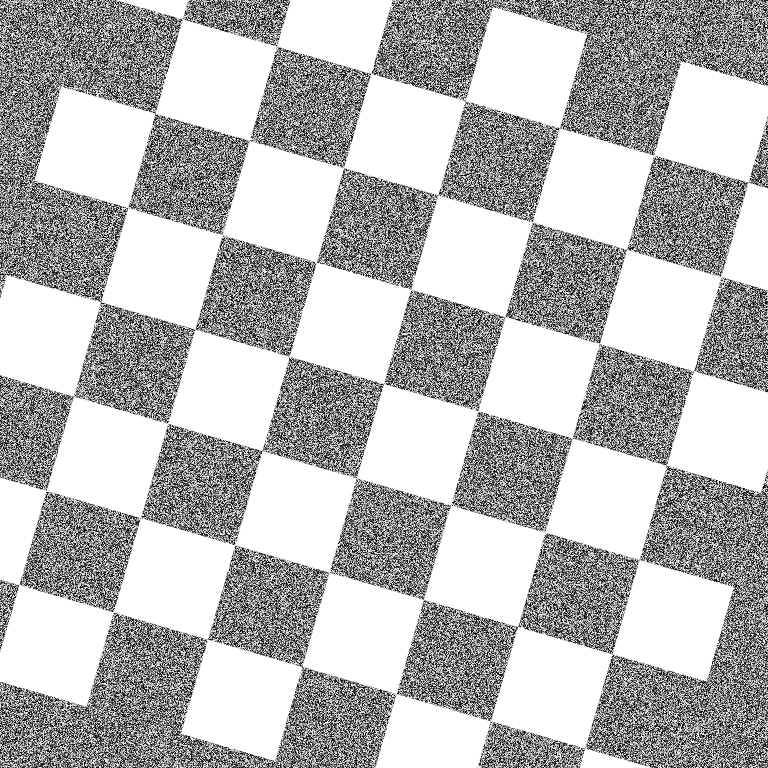
Give the GLSL for this pattern, as a WebGL 2 fragment shader.

```glsl
#version 300 es
precision highp float;

uniform vec2 u_resolution;
out vec4 outColor;

const vec3 GRAIN_DARK = vec3(0.0);
const vec3 GRAIN_LIGHT = vec3(0.98);
const vec3 WHITE = vec3(1.0);
const float SQUARE_SIZE = 0.1278;
const float HALF_BOARD = 4.0;      // squares from the centre to each side
const float TILT = 0.281;          // clockwise, in radians
const float GRAINS_ACROSS = 768.0;
const int TAPS = 3;                // grain samples per pixel and axis

// Integer hash of a grain cell, from 0 to 1
float hash(uvec2 cell) {
    uint h = cell.x * 1664525u + cell.y * 1013904223u + 747796u;
    h = (h ^ (h >> 16)) * 2246822519u;
    h = (h ^ (h >> 13)) * 3266489917u;
    h ^= h >> 16;
    return float(h >> 8) / 16777216.0;
}

vec2 rotate(vec2 p, float angle) {
    float c = cos(angle), s = sin(angle);
    return vec2(c * p.x - s * p.y, s * p.x + c * p.y);
}

// Grains of evenly spread brightness, averaged over the pixel footprint
float grain(vec2 uv, float pixel, float count) {
    float sum = 0.0;
    for (int y = 0; y < TAPS; y++) {
        for (int x = 0; x < TAPS; x++) {
            vec2 offset = (vec2(x, y) + 0.5) / float(TAPS) - 0.5;
            sum += hash(uvec2(floor((uv + offset * pixel) * count)));
        }
    }
    return sum / float(TAPS * TAPS);
}

// Alternating squares of unit size with edges one pixel soft
float checker(vec2 p, float pixel) {
    vec2 edge = 0.5 - abs(mod(p + 0.5, 2.0) - 1.0);
    vec2 side = clamp(2.0 * edge / pixel, -1.0, 1.0);
    return 0.5 - 0.5 * side.x * side.y;
}

// Coverage of a centred square region
float boardMask(vec2 p, float halfSize, float pixel) {
    float d = max(abs(p.x), abs(p.y)) - halfSize;
    return clamp(0.5 - d / pixel, 0.0, 1.0);
}

void main() {
    float pixel = 1.0 / min(u_resolution.x, u_resolution.y);
    vec2 uv = gl_FragCoord.xy * pixel;
    vec2 center = 0.5 * u_resolution * pixel;

    // Tilted board, measured in squares
    vec2 board = rotate(uv - center, TILT) / SQUARE_SIZE;
    float boardPixel = pixel / SQUARE_SIZE;
    float white = checker(board, boardPixel) * boardMask(board, HALF_BOARD, boardPixel);

    // Plain squares over a grainy ground
    vec3 ground = mix(GRAIN_DARK, GRAIN_LIGHT, grain(uv, pixel, GRAINS_ACROSS));
    outColor = vec4(mix(ground, WHITE, white), 1.0);
}
```
